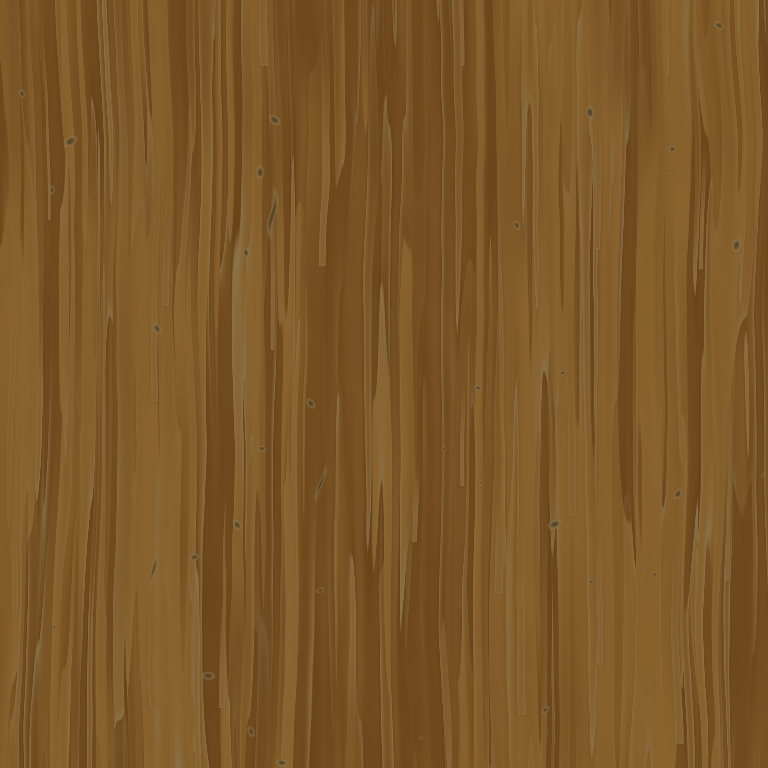
Give the GLSL for this texture, as a Shadertoy shader.

```glsl
// Brown wood bark with tall overlapping fibres, pale chiselled rims and small knots.
#define DARK_WOOD vec3(0.435, 0.287, 0.114)
#define LIGHT_WOOD vec3(0.532, 0.380, 0.172)
#define PALE_RIM vec3(0.545, 0.455, 0.300)
#define KNOT_CORE vec3(0.300, 0.245, 0.150)
#define FIBRE_COUNT 38.0
#define FIBRE_STRETCH 1.1
#define RIM_WIDTH 0.0020
#define LAYER_COUNT 5
#define SLAT_COUNT 22
#define KNOT_COUNT 38

float hash(vec2 p) {
    vec3 q = fract(vec3(p.xyx) * 0.1031);
    q += dot(q, q.yzx + 33.33);
    return fract((q.x + q.y) * q.z);
}

float noise(vec2 p) {
    vec2 i = floor(p), f = fract(p);
    f = f * f * (3.0 - 2.0 * f);
    return mix(mix(hash(i), hash(i + vec2(1, 0)), f.x),
               mix(hash(i + vec2(0, 1)), hash(i + 1.0), f.x), f.y);
}

// One column of grain, shifted along its length so that columns do not line up.
float column(float id, float y) {
    y += 17.0 * hash(vec2(id, 7.0));
    float i = floor(y), f = fract(y);
    return mix(hash(vec2(id, i)), hash(vec2(id, i + 1.0)), f * f * (3.0 - 2.0 * f));
}

float grain(vec2 p) {
    float i = floor(p.x), f = fract(p.x);
    return mix(column(i, p.y), column(i + 1.0, p.y), f * f * (3.0 - 2.0 * f));
}

// Approximate signed distance to the fibre outline, positive inside.
float fibreDistance(vec2 p, vec2 scale, float seed, float threshold) {
    vec2 q = p * scale + seed;
    float slope = (grain(q + vec2(0.03, 0)) - grain(q - vec2(0.03, 0))) / 0.06;
    return (grain(q) - threshold) / (scale.x * max(abs(slope), 0.18));
}

// Lay a shape over the wood, with a rim on its raised side and a shadow on the other.
void layShape(float d, float raised, float level, float opacity, float rimGain,
              inout float tone, inout float rim) {
    float edge = max(0.0006, 0.5 / iResolution.y);
    float cover = smoothstep(-edge, edge, d) * opacity;
    tone = mix(tone, level, cover);
    rim *= 1.0 - cover;
    float side = d * raised;
    float up = smoothstep(-edge, edge, side);
    rim = max(rim, up * exp(-max(side, 0.0) / RIM_WIDTH) * opacity * rimGain);
    tone -= 0.4 * (1.0 - up) * exp(min(side, 0.0) / RIM_WIDTH) * opacity * rimGain;
}

void mainImage(out vec4 fragColor, in vec2 fragCoord) {
    vec2 uv = fragCoord / iResolution.xy;

    // Gentle sideways bending of the fibres
    vec2 p = uv;
    p.x += 0.020 * (noise(uv * vec2(3.0, 1.6) + 4.0) - 0.5);
    p.x += 0.010 * (noise(uv * vec2(11.0, 5.0) + 31.0) - 0.5);
    p.x += 0.002 * (noise(uv * vec2(40.0, 17.0) + 57.0) - 0.5);

    // Smudged streaks in the hollows
    float panel = grain(p * vec2(9.0, 0.6) + 83.0) - 0.5;
    float tone = 0.5 * smoothstep(0.35, 0.9, grain(p * vec2(60.0, 3.0) + 12.0));
    tone += 0.16 * (grain(p * vec2(26.0, 2.0) + 61.0) - 0.5);
    float rim = 0.0;

    // Broad fibres, then ever finer dark gashes and light slivers in turn
    for (int k = 0; k < LAYER_COUNT; k++) {
        float n = float(k), seed = 19.0 + 43.0 * n;
        bool gash = (k & 1) == 1;
        vec2 scale = vec2(FIBRE_COUNT, FIBRE_STRETCH) * (1.0 + vec2(0.5, 0.25) * n);
        float threshold = k == 0 ? 0.43 : (gash ? 0.70 : 0.71);
        threshold += panel * (gash ? 0.28 : -0.22);
        float d = fibreDistance(p, scale, seed, threshold);
        float fade = grain(p * vec2(scale.x * 0.5, 2.6) + seed + 9.0);
        float opacity = mix(0.3, 1.0, smoothstep(0.2, 0.55, fade));
        float rimGain = mix(0.15, 1.1, smoothstep(0.3, 0.8, grain(p * vec2(scale.x, 2.5) + seed + 5.0)));
        float shade = smoothstep(0.5, 0.9, grain(p * vec2(scale.x * 0.8, 1.4) + seed + 27.0));
        float level = gash ? 0.05 + 0.35 * shade : 1.0 - 0.4 * shade;
        layShape(d, gash ? -1.0 : 1.0, level, opacity, rimGain, tone, rim);
    }

    // Narrow slats with a square lower end that fade out upwards
    for (int k = 0; k < SLAT_COUNT; k++) {
        vec2 id = vec2(float(k), 3.0);
        vec2 r = p - vec2(hash(id), hash(id + 11.0));
        float halfWidth = mix(0.0015, 0.0065, hash(id + 23.0));
        float span = mix(0.1, 0.35, hash(id + 37.0));
        float d = min(halfWidth - abs(r.x), r.y);
        float opacity = 1.0 - smoothstep(0.3 * span, span, r.y);
        layShape(d, 1.0, 0.85, opacity, 0.7, tone, rim);
    }

    // Faint slanted smears and fine mottling
    tone += 0.12 * (noise(vec2(uv.x * 22.0 + uv.y * 13.0, uv.y * 5.0)) - 0.5);
    tone += 0.10 * (grain(p * vec2(150.0, 5.0)) - 0.5);
    vec3 color = mix(DARK_WOOD, LIGHT_WOOD, clamp(tone, -0.3, 1.06));
    color = mix(color, PALE_RIM, clamp(rim, 0.0, 1.0));

    // Small tilted knots, a few drawn out into slits
    for (int k = 0; k < KNOT_COUNT; k++) {
        vec2 id = vec2(float(k), 71.0);
        vec2 r = uv - vec2(hash(id), hash(id + 5.0));
        float angle = 3.1416 * hash(id + 13.0);
        float size = mix(0.0013, 0.0045, pow(hash(id + 29.0), 2.0));
        float slit = step(0.94, hash(id + 41.0));
        angle = mix(angle, 1.5 + 0.15 * sin(angle * 9.0), slit);
        r = mat2(cos(angle), -sin(angle), sin(angle), cos(angle)) * r;
        r.y += slit * 0.003 * sin(r.x * 90.0);
        float d = length(r / vec2(mix(1.4, 7.0, slit), 0.85)) / size;
        float soft = 0.25 + 0.6 / (size * iResolution.y);
        color = mix(color, PALE_RIM, 0.6 * (1.0 - smoothstep(1.1, 1.5 + soft, d)));
        color = mix(color, KNOT_CORE, 0.8 * (1.0 - smoothstep(0.85 - soft, 0.85 + soft, d)));
    }
    fragColor = vec4(color, 1.0);
}
```
